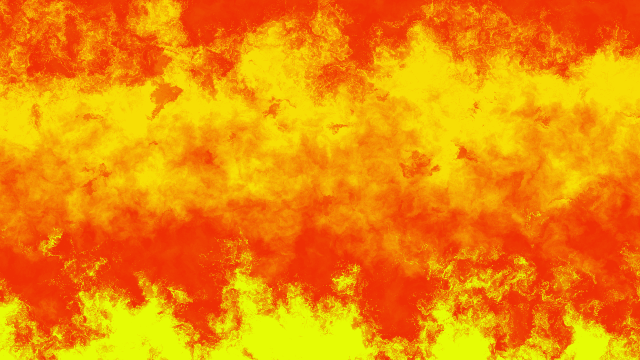
This texture is drawn by a Shadertoy shader. Its source:

```glsl
// Molten bands: lime at the foot, red above it, then yellow fading into red.
// Rough gradient noise shifts each band; warped ridges lay fine threads
// along the two sharp borders and crackle the mottled yellow between them.

vec2 hashGradient(vec2 cell) {
    vec3 h = fract(vec3(cell.xyx) * vec3(0.1031, 0.1030, 0.0973));
    h += dot(h, h.yzx + 33.33);
    float angle = 6.2832 * fract((h.x + h.y) * h.z);
    return vec2(cos(angle), sin(angle));
}

float gradientNoise(vec2 p) {
    vec2 i = floor(p), f = fract(p);
    vec2 u = f * f * f * (f * (f * 6.0 - 15.0) + 10.0);
    vec2 e = vec2(0.0, 1.0);
    float a = dot(hashGradient(i), f);
    float b = dot(hashGradient(i + e.yx), f - e.yx);
    float c = dot(hashGradient(i + e.xy), f - e.xy);
    float d = dot(hashGradient(i + e.yy), f - e.yy);
    return mix(mix(a, b, u.x), mix(c, d, u.x), u.y);
}

float fbm(vec2 p) {
    float sum = 0.0, amplitude = 0.5;
    for (int i = 0; i < 6; i++) {
        sum += amplitude * gradientNoise(p);
        p = mat2(1.6, 1.2, -1.2, 1.6) * p + 17.3;
        amplitude *= 0.64;
    }
    return sum;
}

// Thin bright lines along the zero contours of the noise
float threads(vec2 p) {
    float coarse = 1.0 - abs(gradientNoise(p));
    float fine = 1.0 - abs(gradientNoise(p * 2.1 + 9.0));
    return 0.5 * pow(coarse, 10.0) + 0.5 * pow(fine, 10.0);
}

void mainImage(out vec4 fragColor, in vec2 fragCoord) {
    vec2 p = fragCoord / iResolution.y;
    float y = p.y;

    // Curl the domain so borders break into swirls
    vec2 warp = vec2(fbm(p * 9.0 + 3.0), fbm(p * 9.0 + 41.0));
    vec2 q = p + 0.06 * warp;
    float veins = threads(q * 15.0 + 1.5 * warp) - 0.4;
    float grain = fbm(q * 15.0 + 5.0);

    // Yellow band: ragged upper border and a blotchy fade below
    float crest = 0.93 - y + 0.42 * fbm(q * 4.6 + 11.0) + 0.13 * veins;
    float blotches = 0.50 * fbm(p * vec2(4.4, 5.2) + 0.1 * warp + 27.0);
    float fade = (y - 0.27 + blotches + 0.12 * grain) / 0.44;
    float pits = smoothstep(0.17, 0.32, fbm(q * vec2(5.5, 8.0) + 63.0));
    float yellow = smoothstep(-0.05, 0.17, crest) * clamp(fade, 0.0, 1.0);
    yellow *= 1.0 - 0.65 * pits;
    yellow += (0.25 * grain - 0.13 * veins) * smoothstep(0.0, 0.4, yellow);

    // Lime foot with torn islands rising into the red
    float foot = 0.235 - y + 0.62 * fbm(q * 5.0 + 85.0) + 0.16 * veins;
    float lime = smoothstep(-0.03, 0.21, foot + 0.1 * grain);

    // Faint mottling keeps the red from being flat
    float mottling = 0.16 * max(grain, -0.2);
    vec3 red = vec3(0.935, 0.215 + mottling, 0.015);
    vec3 color = mix(red, vec3(0.97, 0.87, 0.02), clamp(yellow, 0.0, 1.0));
    color = mix(color, vec3(0.90, 0.99, 0.02), lime);
    fragColor = vec4(color, 1.0);
}
```
